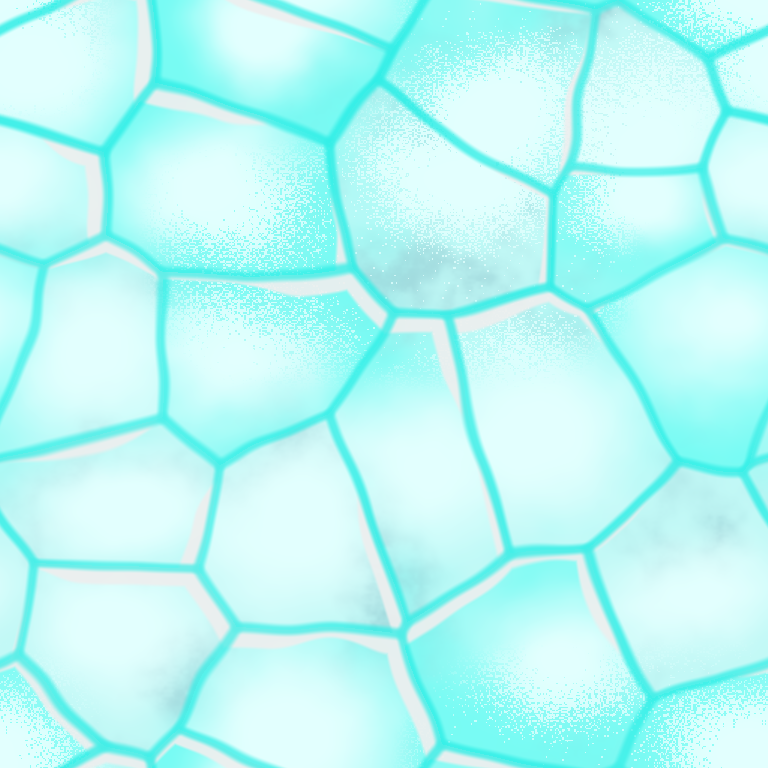
A Shadertoy shader for this texture:

```glsl
// Cracked ice: wrapped Voronoi plates with bright cyan cracks and pale chipped rims.
// Each plate blends cyan, frosty grey mottling and a grainy white glow.
// All noise and the plate grid wrap on whole periods, so the square tiles.

const vec2  PLATES      = vec2(4.0, 5.0);   // plates across and up
const float JITTER      = 0.96;
const float WARP        = 0.016;            // bend of the cracks
const float CRACK_CORE  = 0.002;
const float CRACK_EDGE  = 0.0105;
const float RIM_WIDTH   = 0.026;
const vec2  RIM_SIDE    = vec2(0.53, 0.85); // plate side that is chipped
const float GLOW_RADIUS = 0.155;
const float GRAIN       = 512.0;            // specks across the canvas
const vec3  CYAN        = vec3(0.47, 0.985, 0.955);
const vec3  PALE        = vec3(0.76, 0.975, 0.965);
const vec3  WHITE       = vec3(0.885, 1.0, 0.995);
const vec3  FROST       = vec3(0.56, 0.77, 0.80);
const vec3  RIM         = vec3(0.93, 0.935, 0.935);
const vec3  CRACK       = vec3(0.17, 0.93, 0.90);

float hash(vec2 p) {
    return fract(sin(dot(p, vec2(127.1, 311.7))) * 43758.5453);
}

// Value noise that wraps over the unit square
float noise(vec2 uv, float period, float seed) {
    vec2 p = uv * period, i = floor(p), f = fract(p);
    f = f * f * (3.0 - 2.0 * f);
    vec2 a = mod(i, period) + seed, b = mod(i + 1.0, period) + seed;
    return mix(mix(hash(a), hash(vec2(b.x, a.y)), f.x),
               mix(hash(vec2(a.x, b.y)), hash(b), f.x), f.y);
}

float fbm(vec2 uv, float period, float seed) {
    float sum = 0.0, amp = 0.5;
    for (int i = 0; i < 4; i++) {
        sum += amp * noise(uv, period, seed);
        period *= 2.0;
        seed += 17.0;
        amp *= 0.55;
    }
    return sum / 1.01;
}

// Plate centre in canvas units
vec2 site(vec2 cell) {
    vec2 id = mod(cell, PLATES);
    vec2 r = vec2(hash(id + 3.7), hash(id + 41.3));
    return (cell + 0.5 + JITTER * (r - 0.5)) / PLATES;
}

void mainImage(out vec4 fragColor, in vec2 fragCoord) {
    vec2 uv = fragCoord / iResolution.xy;

    // Bend the plane so that cracks curve and kink
    vec2 p = uv + WARP * (2.0 * vec2(noise(uv, 5.0, 11.0), noise(uv, 5.0, 29.0)) - 1.0)
                + 0.3 * WARP * (2.0 * vec2(noise(uv, 16.0, 53.0), noise(uv, 16.0, 71.0)) - 1.0);

    // Nearest plate
    vec2 home = floor(p * PLATES), nearest = home, toSite = vec2(9.0);
    for (int y = -2; y <= 2; y++)
    for (int x = -2; x <= 2; x++) {
        vec2 cell = home + vec2(x, y);
        vec2 r = site(cell) - p;
        if (dot(r, r) < dot(toSite, toSite)) {
            toSite = r;
            nearest = cell;
        }
    }

    // Cracks and one-sided rims, gathered from every neighbouring plate
    float crackGap = 1.0, rim = 0.0;
    float rimVary = smoothstep(0.15, 0.75, noise(uv, 7.0, 83.0));
    for (int y = -2; y <= 2; y++)
    for (int x = -2; x <= 2; x++) {
        if (x == 0 && y == 0) continue;
        vec2 r = site(nearest + vec2(x, y)) - p;
        vec2 normal = normalize(r - toSite);
        float d = dot(0.5 * (r + toSite), normal);
        crackGap *= 1.0 - 0.9 * smoothstep(CRACK_EDGE, CRACK_CORE, d);
        float width = RIM_WIDTH * rimVary * smoothstep(0.0, 0.5, dot(normal, RIM_SIDE));
        rim = max(rim, smoothstep(width + 0.003, width - 0.003, d) * smoothstep(0.003, 0.010, width));
    }

    // Plate tint
    vec2 id = mod(nearest, PLATES);
    float tint = hash(id + 67.0);
    float cyanAmount = smoothstep(0.32, 0.72, 0.5 * tint + 0.55 * fbm(uv, 4.0, 97.0));
    vec3 color = mix(PALE, CYAN, cyanAmount);

    // Frosty mottling, mainly on pale plates
    float cloud = smoothstep(0.38, 0.68, fbm(uv, 8.0, 131.0));
    float fleck = smoothstep(0.25, 0.75, fbm(uv, 36.0, 157.0));
    float frost = cloud * (0.35 + 0.65 * fleck) * (1.0 - 0.9 * cyanAmount);
    color = mix(color, FROST, 0.62 * frost);

    // White glow that dissolves into grain in some regions
    float radius = GLOW_RADIUS * (0.75 + 0.5 * hash(id + 19.0));
    float reach = length(toSite * vec2(0.85, 1.1)) + 0.09 * (fbm(uv, 6.0, 173.0) - 0.5);
    float glow = smoothstep(radius, 0.15 * radius, reach);
    float speck = step(hash(mod(floor(uv * GRAIN), GRAIN) + 0.5), glow);
    float grainy = smoothstep(0.42, 0.68, noise(uv, 3.0, 191.0));
    color = mix(color, WHITE, mix(glow, speck, 0.75 * grainy));

    // Rims, then cracks of uneven strength
    color = mix(color, RIM, 0.92 * rim);
    float strength = mix(0.65, 1.0, noise(uv, 6.0, 211.0));
    color = mix(color, CRACK, (1.0 - crackGap) * strength);

    fragColor = vec4(color, 1.0);
}
```
